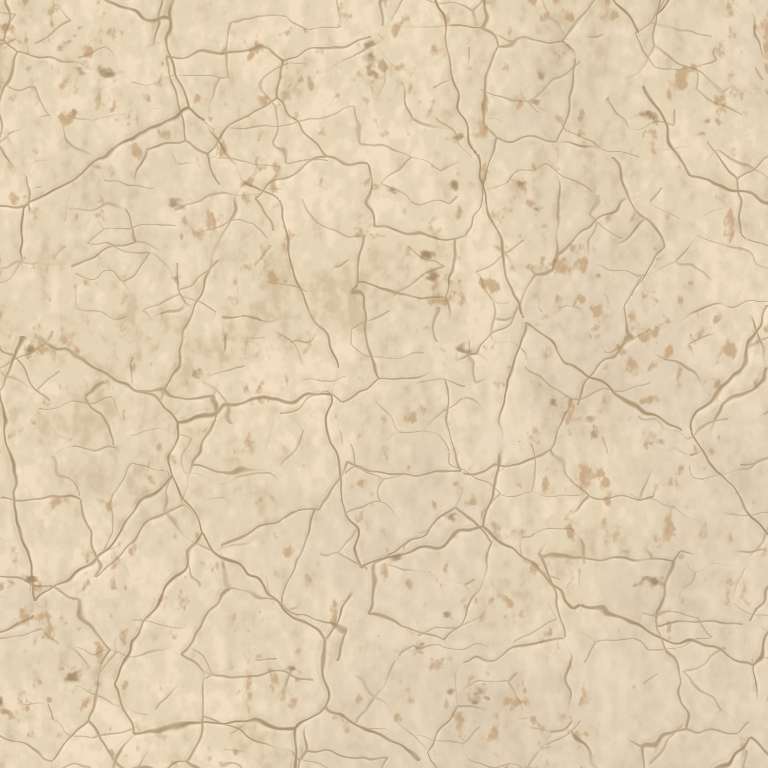
Reproduce this texture procedurally as a WebGL 2 fragment shader.

```glsl
#version 300 es
precision highp float;
// Aged cream plaster with branching cracks, mottled grain and rusty specks.

uniform vec2 u_resolution;
out vec4 fragColor;

const vec3 BASE = vec3(0.900, 0.830, 0.712);
const vec3 LIGHT = vec3(0.948, 0.872, 0.762);
const vec3 SHADE = vec3(0.835, 0.757, 0.635);
const vec3 COOL = vec3(0.868, 0.803, 0.705);
const vec3 CRACK = vec3(0.620, 0.530, 0.395);
const vec3 RUST = vec3(0.760, 0.630, 0.480);
const vec3 STAIN = vec3(0.520, 0.400, 0.270);
const vec2 LIGHT_DIR = vec2(-0.80, 0.60);
const float WIDE = 0.0022;    // half widths of the three crack sizes
const float MEDIUM = 0.0017;
const float HAIR = 0.0013;
const float BEND = 0.042;     // slow wander and fine kinks of crack paths
const float KINK = 0.011;

float hash(vec2 p) {
    vec3 q = fract(vec3(p.xyx) * 0.1031);
    q += dot(q, q.yzx + 33.33);
    return fract((q.x + q.y) * q.z);
}

vec2 hash2(vec2 p) {
    return vec2(hash(p + 17.3), hash(p + 71.9));
}

float noise(vec2 p) {
    vec2 i = floor(p), f = fract(p);
    f = f * f * (3.0 - 2.0 * f);
    return mix(mix(hash(i), hash(i + vec2(1, 0)), f.x),
               mix(hash(i + vec2(0, 1)), hash(i + vec2(1, 1)), f.x), f.y);
}

float fbm(vec2 p) {
    float sum = 0.0, gain = 0.53;
    for (int i = 0; i < 4; i++) {
        sum += gain * noise(p);
        p = mat2(1.6, 1.2, -1.2, 1.6) * p + 9.7;
        gain *= 0.5;
    }
    return sum;
}

// Nearest cell border: x distance, y facing to the light, z random per border.
vec3 cellBorder(vec2 p) {
    vec2 cell = floor(p), nearCell = cell, toNear = vec2(0);
    float best = 9.0;
    for (int y = -1; y <= 1; y++)
    for (int x = -1; x <= 1; x++) {
        vec2 c = cell + vec2(x, y);
        vec2 d = c + hash2(c) - p;
        if (dot(d, d) < best) { best = dot(d, d); toNear = d; nearCell = c; }
    }
    vec3 border = vec3(9.0, 0.0, 0.0);
    for (int y = -2; y <= 2; y++)
    for (int x = -2; x <= 2; x++) {
        vec2 c = nearCell + vec2(x, y);
        vec2 d = c + hash2(c) - p;
        vec2 across = d - toNear;
        if (dot(across, across) < 0.0001) continue;
        vec2 n = normalize(across);
        float dist = dot(0.5 * (toNear + d), n);
        if (dist < border.x) border = vec3(dist, dot(n, LIGHT_DIR), hash(c + nearCell + 5.1));
    }
    return border;
}

// One crack layer: x dark line, y lit rim. keep is the share of borders drawn.
vec2 crackLayer(vec2 p, vec2 scale, float width, float keep, float pixel) {
    vec3 b = cellBorder(p * scale);
    float dist = b.x / sqrt(scale.x * scale.y);
    float open = smoothstep(0.0, 0.3, keep - b.z + 0.7 * (noise(p * 23.0 + scale) - 0.5));
    float w = width * mix(0.6, 1.2, noise(p * 45.0 + 4.0));
    float line = 1.0 - smoothstep(w * 0.2, w + 0.7 * pixel, dist);
    float rim = smoothstep(w, w * 2.0, dist) * (1.0 - smoothstep(w * 2.0, w * 4.5, dist));
    return open * vec2(line * mix(0.65, 1.0, noise(p * 60.0)), rim * b.y);
}

void main() {
    float pixel = 1.0 / min(u_resolution.x, u_resolution.y);
    vec2 p = gl_FragCoord.xy * pixel;

    // Plaster: broad tone, vertical streaks and fine grain
    float tone = 0.8 * (fbm(p * 8.0) - 0.5) + 0.55 * (noise(p * vec2(70, 24)) - 0.5)
               + 1.1 * (fbm(p * vec2(100, 75)) - 0.5);
    vec3 col = mix(BASE, LIGHT, smoothstep(-0.02, 0.42, tone));
    col = mix(col, SHADE, smoothstep(0.04, 0.60, -tone));
    float cool = smoothstep(0.35, 0.85, fbm(p * 4.0 + 30.0) + 0.35 * (p.x - p.y));
    col = mix(col, COOL + 0.06 * tone, 0.8 * cool);

    // Ragged rusty flecks in clusters, and a few dark stains
    float cluster = fbm(p * 9.0 + 50.0) - 0.5;
    float rust = smoothstep(0.66, 0.84, fbm(p * vec2(62, 46) + 20.0) + 0.35 * cluster);
    col = mix(col, RUST, 0.75 * rust);
    float stain = smoothstep(0.76, 0.90, fbm(p * vec2(27, 33) + 80.0) + 0.2 * cluster);
    col = mix(col, STAIN, 0.6 * stain);

    // Cracks: kinked paths from wide to hairline
    vec2 bend = vec2(fbm(p * 10.0), fbm(p * 10.0 + 40.0)) - 0.5;
    vec2 kink = vec2(noise(p * 42.0), noise(p * 42.0 + 60.0)) - 0.5;
    vec2 q = p + BEND * bend + KINK * kink;
    vec2 wide = crackLayer(q + 3.1, vec2(4.8, 4.1), WIDE, 0.85, pixel);
    vec2 medium = crackLayer(q + 7.4, vec2(8.5, 9.0), MEDIUM, 0.72, pixel);
    vec2 hair = crackLayer(q + 0.6 * KINK * kink.yx + 1.7, vec2(13, 20), HAIR, 0.50, pixel);
    float dark = max(0.86 * wide.x, max(0.70 * medium.x, 0.50 * hair.x));
    float rim = wide.y + 0.8 * medium.y + 0.5 * hair.y;
    col += 0.036 * rim;
    col = mix(col, CRACK, dark);

    fragColor = vec4(clamp(col, 0.0, 1.0), 1.0);
}
```
